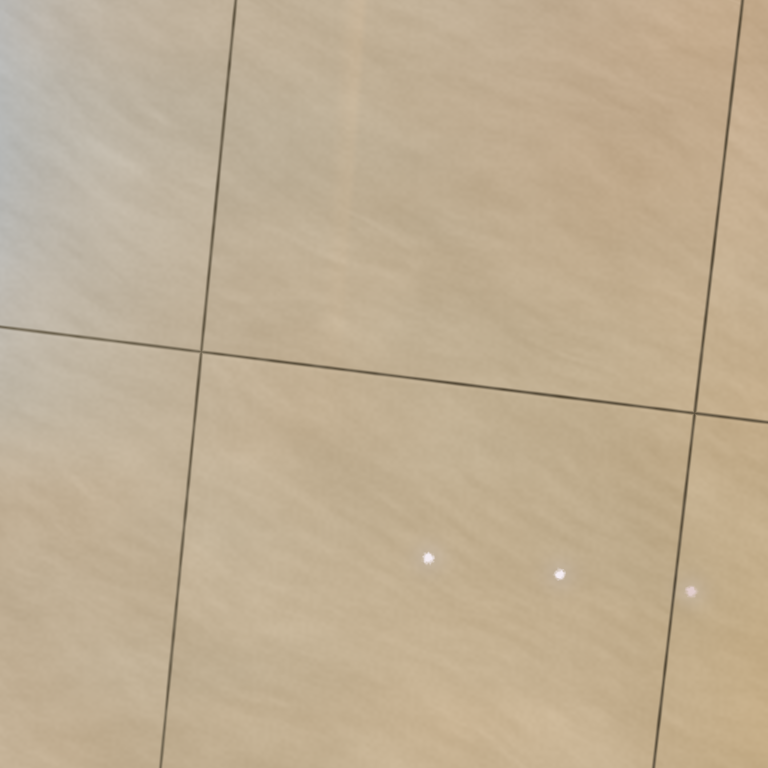
Give the GLSL for this texture, as a WebGL 1 fragment shader.

```glsl
precision highp float;
// Polished beige stone floor: large tiles in a slightly skewed grid with thin dark joints.
// Stretched, warped noise makes the slanting veins, shifted from tile to tile;
// soft daylight on the left and three small lamp reflections lie over it.

uniform vec2 u_resolution;

float hash(vec2 p) {
  return fract(sin(dot(p, vec2(127.1, 311.7))) * 43758.5453);
}

float noise(vec2 p) {
  vec2 cell = floor(p);
  vec2 f = fract(p);
  f = f * f * (3.0 - 2.0 * f);
  return mix(mix(hash(cell), hash(cell + vec2(1.0, 0.0)), f.x),
             mix(hash(cell + vec2(0.0, 1.0)), hash(cell + vec2(1.0, 1.0)), f.x), f.y);
}

float fbm(vec2 p) {
  float sum = 0.0;
  float amplitude = 0.5;
  for (int i = 0; i < 5; i++) {
    sum += amplitude * noise(p);
    p = mat2(1.6, 0.5, -0.5, 1.6) * p + 17.3;
    amplitude *= 0.5;
  }
  return sum;
}

// Tile coordinates: joints lie on whole numbers, and columns widen upwards.
vec2 tileCoord(vec2 p) {
  float columnWidth = 0.642 + 0.018 * p.y;
  return vec2((p.x - 0.209 - 0.098 * p.y) / columnWidth,
              (p.y - 0.5745 + 0.1245 * p.x) / 0.66);
}

// Broad light: cool at the upper left, warmer towards the right and bottom.
vec3 stoneColor(vec2 p) {
  vec3 color = mix(vec3(0.75, 0.69, 0.597), vec3(0.765, 0.685, 0.56),
                   smoothstep(0.1, 0.9, p.x * 0.8 + (1.0 - p.y) * 0.4));
  float daylight = exp(-p.x * 7.5) * smoothstep(0.3, 0.8, p.y);
  color = mix(color, vec3(0.72, 0.73, 0.735), 0.85 * daylight);
  float rosy = smoothstep(0.4, 0.85, p.x) * smoothstep(0.45, 0.9, p.y);
  color += vec3(0.008, -0.008, -0.002) * rosy;
  float warmCorner = smoothstep(0.75, 1.05, p.x) * smoothstep(0.6, 0.1, p.y);
  return color + vec3(0.01, -0.005, -0.03) * warmCorner;
}

// Brightness change from clouds, streaks, short pale veins and fine grain.
float stoneGrain(vec2 p, vec2 tile) {
  vec2 q = p + 3.7 * vec2(hash(tile), hash(tile + 5.3));
  float angle = -0.46 + 0.12 * (hash(tile + 2.1) - 0.5);
  vec2 along = vec2(cos(angle), sin(angle));
  vec2 s = vec2(dot(q, along), dot(q, vec2(-along.y, along.x)));
  s.y += 0.09 * (fbm(q * 4.0) - 0.5);
  float clouds = fbm(s * vec2(3.0, 8.0)) - 0.48;
  float streaks = fbm(s * vec2(22.0, 65.0) + 4.0) - 0.48;
  float ridge = abs(noise(s * vec2(3.0, 14.0) + 9.0) - 0.5);
  float vein = smoothstep(0.08, 0.0, ridge) * smoothstep(0.5, 0.85, noise(s * vec2(7.0, 9.0)));
  float speckle = noise(q * 190.0) - 0.5;
  return 0.09 * clouds + 0.052 * streaks + 0.018 * vein + 0.014 * speckle;
}

void main() {
  vec2 p = gl_FragCoord.xy / u_resolution;
  float pixel = 1.0 / min(u_resolution.x, u_resolution.y);
  vec2 grid = tileCoord(p);
  vec2 tile = floor(grid);

  // Stone with a small shade difference per tile
  float grain = stoneGrain(p, tile);
  vec3 color = stoneColor(p) + grain * vec3(0.95, 1.0, 1.1);
  color += 0.006 * (hash(tile + 8.7) - 0.5);
  color += vec3(0.025, -0.004, -0.025) * (fbm(p * vec2(3.0, 6.0) + 2.0) - 0.48);

  // Faint upright reflection with one sharper side
  float side = p.x - 0.40 - 0.07 * p.y;
  float strip = smoothstep(-0.03, 0.0, side) * smoothstep(0.012, 0.0, side);
  color += vec3(0.024, 0.015, 0.008) * strip * smoothstep(0.38, 0.9, p.y);

  // Thin soft joints, with a pale lower rim and slight wear along their length
  vec2 offset = (fract(grid + 0.5) - 0.5) * vec2(0.648, 0.655);
  vec2 halfWidth = vec2(0.0017, 0.0016) * (0.85 + 0.3 * noise(p * 45.0));
  vec2 joint = 1.0 - smoothstep(halfWidth - 0.0016 - 0.4 * pixel,
                                halfWidth + 0.0016 + 0.4 * pixel, abs(offset));
  float rim = smoothstep(0.003, 0.0, abs(offset.y + 0.0048));
  color += 0.012 * rim;
  vec3 jointColor = vec3(0.32, 0.28, 0.21) + 0.1 * (noise(p * 70.0) - 0.5);
  jointColor += vec3(0.10, 0.10, 0.09) * smoothstep(0.6, 0.0, p.x);
  color = mix(color, jointColor, 0.95 * max(joint.x, joint.y));

  // Lamp reflections in a row, the last one dimmer and pinker
  for (int i = 0; i < 3; i++) {
    float n = float(i);
    vec2 d = p - vec2(0.558 + 0.171 * n, 0.273 - 0.0215 * n);
    float r = length(d) + 0.003 * (noise(d * 420.0 + n * 9.0) - 0.5);
    float dim = step(1.5, n);
    vec3 lamp = mix(vec3(0.96, 0.93, 0.95), vec3(0.92, 0.84, 0.86), dim);
    color += vec3(0.0, 0.012, 0.045) * exp(-dot(d, d) * 2200.0);
    float glow = 1.0 - smoothstep(0.0045 - pixel, 0.0085 + pixel, r);
    color = mix(color, lamp, glow * (1.0 - 0.2 * dim));
  }

  gl_FragColor = vec4(clamp(color, 0.0, 1.0), 1.0);
}
```
